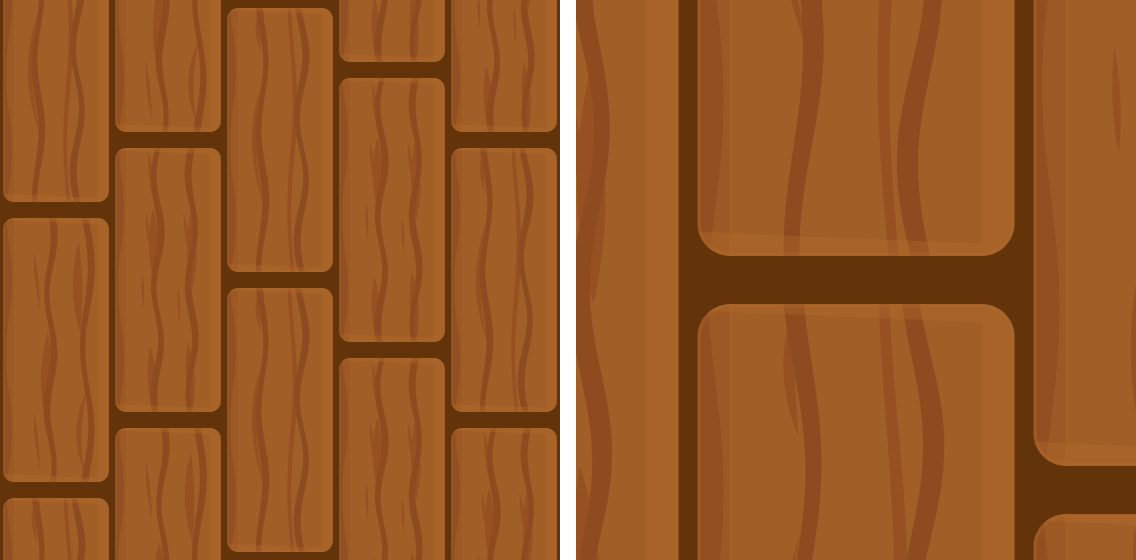
Left: the whole. Right: its middle third, enlarged.
Write a WebGL 2 fragment shader that draws this texture.

```glsl
#version 300 es
precision highp float;

uniform vec2 u_resolution;
out vec4 outColor;

#define UNITS 768.0               // design units across the canvas
#define CELL vec2(153.6, 384.0)   // one plank with its gap
#define PLANK vec2(145.0, 362.0)  // visible plank
#define CORNER 15.0
#define LINE_HALF 4.2             // half width of the main grain lines
#define GAP_COLOR vec3(0.39, 0.20, 0.04)
#define WOOD_COLOR vec3(0.63, 0.37, 0.15)
#define GRAIN_COLOR vec3(0.56, 0.295, 0.125)
#define STREAK_COLOR vec3(0.59, 0.315, 0.13)
#define LIGHT_COLOR vec3(0.70, 0.42, 0.17)

const float TAU = 6.2831853;

// Column stagger and the grain style of even and odd rows
const float STAGGER[5] = float[5](0.75, 0.5, 0.0, 0.25, 0.5);
const int EVEN_STYLE[5] = int[5](1, 2, 0, 2, 0);
const int ODD_STYLE[5] = int[5](0, 1, 0, 2, 2);

float pixelSize;

float fill(float d) {
  return clamp(0.5 - d / pixelSize, 0.0, 1.0);
}

float roundedBox(vec2 p, vec2 halfSize, float radius) {
  vec2 q = abs(p) - halfSize + radius;
  return length(max(q, 0.0)) + min(max(q.x, q.y), 0.0) - radius;
}

// Wavy vertical line: mean x, sway, y of a crest, wavelength
float grainLine(vec2 p, float x, float sway, float crest, float wavelength, float halfWidth) {
  float phase = TAU * (p.y - crest) / wavelength;
  float width = halfWidth * (1.0 + 0.16 * sin(phase * 0.7 + x));
  return fill(abs(p.x - x - sway * cos(phase)) - width);
}

// Tapered streak, bowed to the left and leaning with slope
float streak(vec2 p, vec2 centre, float halfLength, float bow, float slope, float halfWidth) {
  float t = (p.y - centre.y) / halfLength;
  float taper = 1.0 - t * t;
  float x = centre.x - bow * taper + slope * t;
  return fill(abs(p.x - x) - halfWidth * taper) * step(abs(t), 1.0);
}

// x: dark grain lines, y: reddish streaks
vec2 grain(vec2 p, int style) {
  float lines, streaks;
  if (style == 0) {
    lines = max(grainLine(p, 48.0, 5.0, 75.0, 190.0, LINE_HALF),
                grainLine(p, 102.0, 6.0, 65.0, 170.0, LINE_HALF));
    streaks = max(grainLine(p, 89.0, 4.0, 130.0, 300.0, 2.7),
                  streak(p, vec2(50.0, 190.0), 85.0, 13.0, 3.0, 2.8));
    streaks = max(streaks, streak(p, vec2(44.0, 34.0), 26.0, 2.0, 2.0, 2.5));
  } else if (style == 1) {
    lines = max(grainLine(p, 65.0, 5.0, 25.0, 158.0, LINE_HALF),
                grainLine(p, 115.0, 6.0, 68.0, 220.0, LINE_HALF));
    streaks = max(streak(p, vec2(60.0, 218.0), 62.0, 0.0, -1.0, 8.0),
                  streak(p, vec2(105.0, 95.0), 62.0, 3.0, 1.0, 6.5));
    streaks = max(streaks, streak(p, vec2(114.0, 292.0), 58.0, 10.0, -2.0, 3.6));
    for (int i = 0; i < 2; i++) {
      vec2 centre = vec2(46.0, 85.0 + 220.0 * float(i));
      streaks = max(streaks, streak(p, centre, 40.0, 0.0, 4.0, 2.2));
    }
  } else {
    lines = max(grainLine(p, 58.0, 5.0, 115.0, 150.0, LINE_HALF),
                grainLine(p, 105.0, 5.0, 112.0, 150.0, LINE_HALF));
    streaks = 0.0;
    for (int i = 0; i < 2; i++) {
      float x = 52.0 * float(i);
      float y = 6.0 * float(i);
      streaks = max(streaks, streak(p, vec2(53.0 + x, 134.0 + y), 52.0, 0.0, 1.0, 6.5));
      streaks = max(streaks, streak(p, vec2(51.0 + x, 320.0 - y), 48.0, 0.0, 3.0, 6.0));
      streaks = max(streaks, streak(p, vec2(50.0 + x, 42.0), 36.0, 0.0, 4.0, 3.0));
      streaks = max(streaks, streak(p, vec2(46.0 + x, 118.0), 30.0, 0.0, 4.0, 2.2));
      streaks = max(streaks, streak(p, vec2(38.0 + x * 0.95, 195.0 + 5.0 * y / 6.0 * 4.0), 24.0, 0.0, 1.0, 1.8));
    }
  }
  return vec2(lines, streaks);
}

vec3 plankColor(vec2 p, int style, float edge) {
  // Grain and the wavy shade along the left side
  vec2 marks = grain(p, style);
  vec3 color = mix(WOOD_COLOR, STREAK_COLOR, 0.4 * fill(p.x - 14.5));
  color = mix(color, STREAK_COLOR, marks.y);
  color = mix(color, GRAIN_COLOR, marks.x);
  float shade = fill(p.x - 8.0 - 4.0 * cos(TAU * (p.y - 85.0) / 205.0));
  color = mix(color, GRAIN_COLOR, 0.75 * shade);

  // Pale bevel around a slightly skewed inner face
  float slant = 6.0 * p.x / PLANK.x;
  float face = max(p.x - 130.0, max(3.0 + slant - p.y, p.y - 351.0 - slant));
  color = mix(color, LIGHT_COLOR, 0.35 * (1.0 - fill(face)));
  return mix(color, LIGHT_COLOR, 0.3 * (1.0 - fill(edge + 1.6)));
}

void main() {
  pixelSize = UNITS / min(u_resolution.x, u_resolution.y);
  vec2 uv = gl_FragCoord.xy / u_resolution;
  vec2 position = vec2(uv.x, 1.0 - uv.y) * UNITS / CELL;

  // Staggered columns of planks
  int column = clamp(int(position.x), 0, 4);
  position.y -= STAGGER[column];
  bool oddRow = mod(floor(position.y), 2.0) > 0.5;
  int style = oddRow ? ODD_STYLE[column] : EVEN_STYLE[column];

  vec2 centred = (fract(position) - 0.5) * CELL;
  float edge = roundedBox(centred, PLANK * 0.5, CORNER);
  vec3 color = plankColor(centred + PLANK * 0.5, style, edge);
  outColor = vec4(mix(GAP_COLOR, color, fill(edge)), 1.0);
}
```
